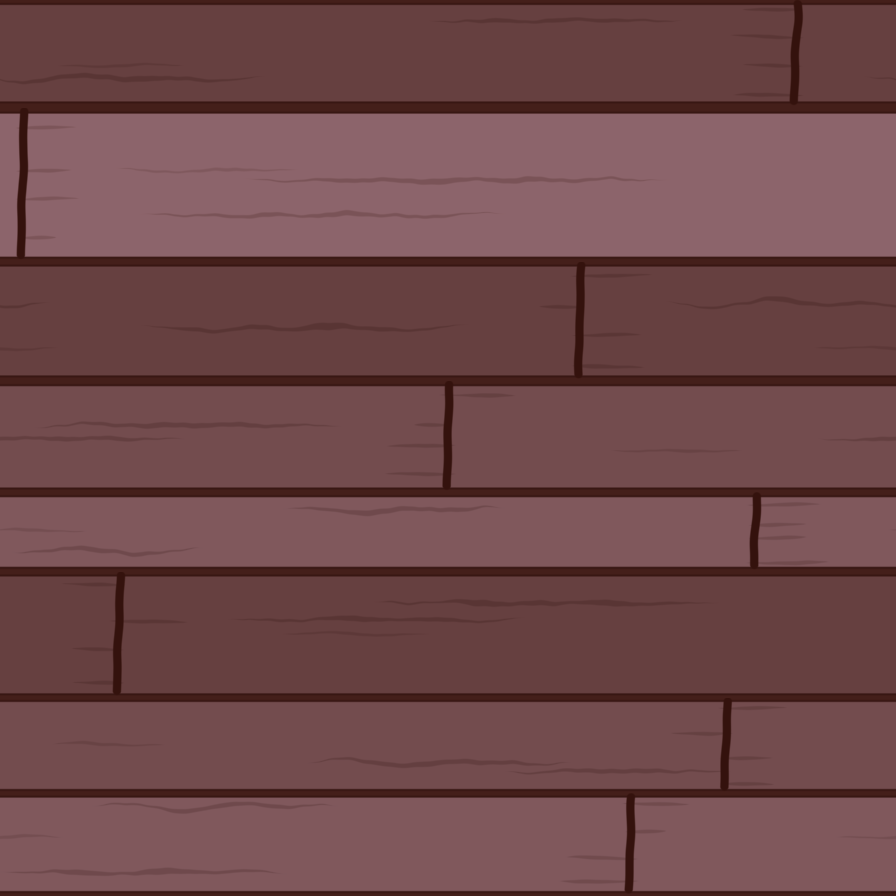
Reproduce this texture procedurally as a three.js fragment shader.

```glsl
// Eight full-width wooden boards with dark seams and one butt joint each.
// Each board is found by its seams, then tinted and given tapered grain
// streaks bent by gradient noise; joints and seams are drawn over them.

#define BOARD_DARK vec3(0.400, 0.250, 0.250)
#define BOARD_PALE vec3(0.550, 0.392, 0.418)
#define GRAIN_TINT vec3(0.870, 0.835, 0.820)
#define SEAM_CORE vec3(0.265, 0.120, 0.100)
#define SEAM_EDGE vec3(0.220, 0.090, 0.075)
#define JOINT_COLOR vec3(0.205, 0.072, 0.050)
#define SOFT 0.0011
#define SEAM_RIM 0.0022
#define JOINT_RADIUS 0.0046
#define GRAIN_WIDTH 0.0034
#define GRAIN_WAVE 0.0110

varying vec2 vUv;

// Value number i out of eight, one for each board from the bottom up.
float pick(vec4 low, vec4 high, float i) {
  vec4 k = vec4(0.0, 1.0, 2.0, 3.0);
  return dot(low, vec4(equal(k, vec4(i)))) +
         dot(high, vec4(equal(k + 4.0, vec4(i))));
}

float hash(float n) {
  return fract(sin(n * 12.9898 + 4.137) * 4375.85);
}

// One-dimensional gradient noise, about -0.5 to 0.5.
float gradientNoise(float x, float seed) {
  float cell = floor(x);
  float f = x - cell;
  float a = (hash(cell + seed) * 2.0 - 1.0) * f;
  float b = (hash(cell + 1.0 + seed) * 2.0 - 1.0) * (f - 1.0);
  return mix(a, b, f * f * f * (f * (f * 6.0 - 15.0) + 10.0));
}

// Upper seam of board i: height and half width.
float seamHeight(float i) {
  return pick(vec4(0.1146, 0.2214, 0.362, 0.4505),
              vec4(0.575, 0.708, 0.880, 1.0), i);
}

float seamHalfWidth(float i) {
  return pick(vec4(0.0048, 0.0048, 0.0054, 0.0054),
              vec4(0.0060, 0.0055, 0.0068, 0.0055), i);
}

// Wavy streak, thick in the middle and tapering to both ends; wraps in x.
float streak(vec2 p, vec2 center, float halfLength, float width, float seed) {
  float dx = fract(p.x - center.x + 0.5) - 0.5;
  float t = dx / halfLength;
  float taper = max(1.0 - t * t, 0.0);
  float wave = gradientNoise(dx * 14.0, seed) * GRAIN_WAVE
             + gradientNoise(dx * 55.0, seed + 31.0) * GRAIN_WAVE * 0.22;
  wave *= min(halfLength * 8.0, 1.0);
  float thick = width * taper * (0.8 + 0.9 * gradientNoise(dx * 20.0, seed + 57.0));
  float d = abs(p.y - center.y - wave) - thick;
  return (1.0 - smoothstep(-SOFT, SOFT, d)) * smoothstep(0.0, 0.25, taper);
}

float segmentDistance(vec2 p, vec2 a, vec2 b) {
  vec2 ab = b - a;
  return length(p - a - ab * clamp(dot(p - a, ab) / dot(ab, ab), 0.0, 1.0));
}

void main() {
  vec2 p = vUv;

  // Board under this point and its limits
  float board = 0.0;
  for (int k = 0; k < 7; k++) board += step(seamHeight(float(k)), p.y);
  float top = seamHeight(board);
  float bottom = board > 0.5 ? seamHeight(board - 1.0) : 0.0;
  float height = top - bottom;
  float seed = board * 17.0;

  // Board tint in four even steps
  float tone = pick(vec4(2.0, 1.0, 0.0, 2.0), vec4(1.0, 0.0, 3.0, 0.0), board);
  vec3 color = mix(BOARD_DARK, BOARD_PALE, tone / 3.0);

  // Long grain: two main streaks and a faint third, scaled to the board
  float jointX = pick(vec4(0.703, 0.810, 0.132, 0.843),
                      vec4(0.500, 0.647, 0.025, 0.888), board);
  vec2 first = vec2(pick(vec4(0.16, 0.49, 0.61, 0.44), vec4(0.21, 0.34, 0.51, 0.13), board),
                    pick(vec4(0.23, 0.32, 0.75, 0.78), vec4(0.60, 0.44, 0.53, 0.27), board));
  vec2 second = vec2(pick(vec4(0.24, 0.69, 0.42, 0.12), vec4(0.06, 0.90, 0.36, 0.62), board),
                     pick(vec4(0.87, 0.23, 0.62, 0.26), vec4(0.48, 0.65, 0.30, 0.81), board));
  vec2 third = vec2(jointX + 0.2 + 0.15 * hash(seed), 0.25 + 0.5 * hash(seed + 3.0));
  vec2 place = vec2(1.0, height);
  vec2 base = vec2(0.0, bottom);
  float grain = streak(p, base + first * place, height * 1.4, GRAIN_WIDTH, seed);
  grain = max(grain, streak(p, base + second * place, height * 1.2, GRAIN_WIDTH * 0.85, seed + 5.0));
  grain = max(grain, 0.7 * streak(p, base + third * place, height * 0.6, GRAIN_WIDTH * 0.6, seed + 9.0));

  // Short splits running out from the joint
  for (int k = 0; k < 4; k++) {
    float n = seed + float(k) * 2.3 + 1.0;
    float side = hash(n) < 0.4 ? -1.0 : 1.0;
    float reach = mix(0.022, 0.048, hash(n + 40.0));
    float level = (float(k) + 0.3 + 0.4 * hash(n + 80.0)) / 4.0;
    vec2 center = vec2(jointX + side * reach * 0.75, bottom + height * level);
    grain = max(grain, 0.9 * streak(p, center, reach, GRAIN_WIDTH * 0.75, n));
  }
  color *= mix(vec3(1.0), GRAIN_TINT, grain);

  // Seams with a darker rim
  float inside = min(p.y - bottom - seamHalfWidth(mod(board + 7.0, 8.0)),
                     top - p.y - seamHalfWidth(board));
  vec3 seam = mix(SEAM_CORE, SEAM_EDGE, smoothstep(-SOFT, SOFT, inside + SEAM_RIM));
  color = mix(seam, color, smoothstep(-SOFT, SOFT, inside));

  // Slightly leaning, uneven joint with round ends
  vec2 q = p - vec2(gradientNoise(p.y * 24.0, seed) * 0.004, 0.0);
  float joint = segmentDistance(q, vec2(jointX - 0.0015, bottom + 0.0075),
                                vec2(jointX + 0.002, top - 0.0045));
  color = mix(JOINT_COLOR, color, smoothstep(-SOFT, SOFT, joint - JOINT_RADIUS));

  gl_FragColor = vec4(color, 1.0);
}
```
